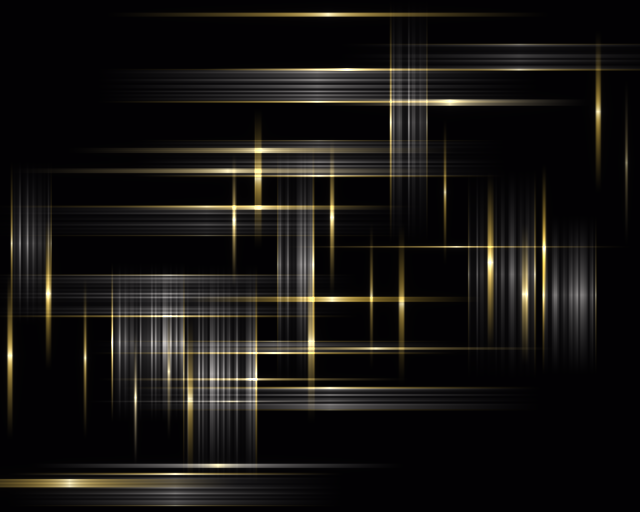
A Shadertoy shader for this background:

```glsl
// Crossing gold and silver light streaks with finely stranded bands on black.

const vec3 BACKDROP = vec3(0.008, 0.005, 0.011);
const vec3 GOLD = vec3(0.86, 0.70, 0.24);
const vec3 SILVER = vec3(0.66, 0.65, 0.64);
const vec3 CREAM = vec3(1.00, 0.95, 0.74);

float hash(float n) {
    return fract(sin(n * 127.1 + 3.7) * 43758.5453);
}

float noise(float x, float seed) {
    float cell = floor(x);
    float t = smoothstep(0.0, 1.0, fract(x));
    return mix(hash(cell + seed), hash(cell + 1.0 + seed), t);
}

// Flat strip profile with a soft border
float strip(float d, float halfWidth, float soft) {
    return 1.0 - smoothstep(halfWidth - soft, halfWidth + soft, abs(d));
}

// Brightness along a beam: glowing middle, long dim tails
float fade(float t) {
    float f = max(1.0 - abs(t), 0.0);
    return mix(pow(f, 1.4), pow(f, 6.0), 0.25);
}

// Jittered slots across; upper right and lower left are favoured along
vec2 place(float i, float count, float seed) {
    float across = (i + 0.1 + 0.8 * hash(i + seed)) / count;
    float along = mix(hash(i + seed + 31.0), across, 0.45);
    return vec2(mix(0.06, 0.94, along), across);
}

// Beams run along p.x; halfSize holds half length and half width
vec3 streak(vec2 d, vec2 halfSize, float warmth, float soft) {
    float glow = fade(d.x / halfSize.x);
    float body = strip(d.y, halfSize.y, soft);
    float halo = 0.10 * exp(-abs(d.y) / (halfSize.y + 0.002));
    float grain = 0.8 + 0.4 * noise(d.y * 330.0, warmth * 90.0);
    vec3 tint = mix(SILVER, GOLD, warmth);
    return mix(tint, CREAM, pow(glow, 5.0)) * glow * (body * grain + halo);
}

vec3 band(vec2 d, vec2 halfSize, float seed, float soft) {
    float glow = fade(d.x / halfSize.x);
    float fine = noise(d.y * 270.0, seed);
    float broad = noise(d.y * 50.0, seed + 71.0);
    float strands = 0.10 + 0.62 * fine * fine + 0.50 * broad * fine;
    float inside = strip(d.y, halfSize.y, soft);
    float side = hash(seed + 5.0) < 0.5 ? -1.0 : 1.0;
    float rim = strip(d.y - side * halfSize.y, 0.0018, soft);
    float farRim = strip(d.y + side * halfSize.y, 0.0012, soft);
    vec3 edges = mix(GOLD, CREAM, pow(glow, 3.0)) * (1.1 * rim + 0.5 * farRim);
    return glow * (SILVER * strands * inside + edges);
}

vec3 bands(vec2 p, vec2 extent, float count, vec2 smallest, vec2 largest,
           float seed, float soft) {
    vec3 light = vec3(0.0);
    for (float i = 0.0; i < count; i++) {
        vec2 pick = vec2(hash(i + seed + 67.0), hash(i + seed + 53.0));
        vec2 halfSize = mix(smallest, largest, pick);
        vec2 d = p - place(i, count, seed) * extent;
        light += band(d, halfSize, seed + i * 13.0, soft)
               * mix(0.55, 1.1, hash(i + seed + 83.0));
    }
    return light;
}

vec3 streaks(vec2 p, vec2 extent, float count, vec2 smallest, vec2 largest,
             float seed, float soft) {
    vec3 light = vec3(0.0);
    for (float i = 0.0; i < count; i++) {
        float size = pow(hash(i + seed + 53.0), 2.0);
        vec2 halfSize = mix(smallest, largest, vec2(hash(i + seed + 67.0), size));
        vec2 d = p - place(i, count, seed) * extent;
        float warmth = sqrt(hash(i + seed + 97.0));
        light += streak(d, halfSize, warmth, soft)
               * mix(0.55, 1.25, hash(i + seed + 83.0));
    }
    return light;
}

void mainImage(out vec4 fragColor, in vec2 fragCoord) {
    vec2 p = fragCoord / iResolution.y;
    vec2 extent = vec2(iResolution.x / iResolution.y, 1.0);
    float pixel = 1.0 / iResolution.y;
    float crisp = max(0.8 * pixel, 0.0012);
    float soft = max(pixel, 0.0026);

    vec3 color = BACKDROP;

    // Stranded bands, lying and standing
    color += bands(p, extent, 8.0, vec2(0.32, 0.010), vec2(0.48, 0.046), 11.0, crisp);
    color += bands(p.yx, extent.yx, 7.0, vec2(0.15, 0.020), vec2(0.25, 0.110), 211.0, crisp);

    // Single streaks: long sharp lying ones, short soft standing ones
    color += streaks(p, extent, 13.0, vec2(0.26, 0.0012), vec2(0.44, 0.0095), 401.0, crisp);
    color += streaks(p.yx, extent.yx, 18.0, vec2(0.13, 0.0020), vec2(0.18, 0.0095), 607.0, soft);

    fragColor = vec4(min(color, 1.0), 1.0);
}
```
